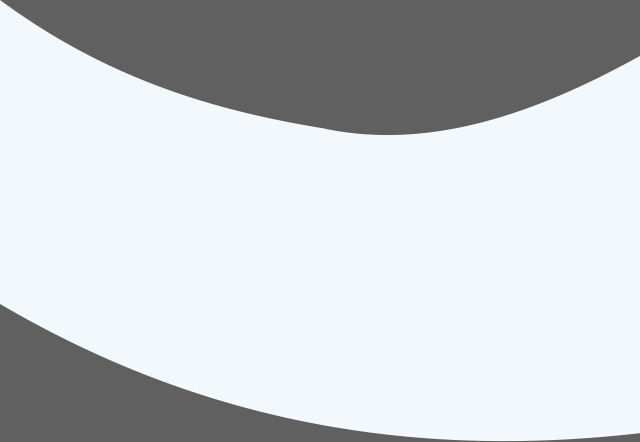
A WebGL 2 fragment shader for this background:

```glsl
#version 300 es
precision highp float;

uniform vec2 u_resolution;
out vec4 fragColor;

// Depth below the top of the canvas, as a fraction of its height
float upperEdge(float x) {
    float u = x / 0.508;
    float d = x - 0.6055;
    float leftSlope = u * (0.543 + u * (-0.332 + u * 0.080));
    float rightBowl = 0.3055 - d * d * (1.419 - 0.681 * d);
    return x < 0.508 ? leftSlope : rightBowl;
}

float lowerEdge(float x) {
    float d = 0.788 - x;
    return 0.998 - d * d * (0.421 + 0.1 * d);
}

// Antialiased step across the zero line of a signed field
float coverage(float field) {
    float pixel = length(vec2(dFdx(field), dFdy(field)));
    return clamp(0.5 + field / max(pixel, 1e-6), 0.0, 1.0);
}

void main() {
    vec2 p = gl_FragCoord.xy / u_resolution;
    float depth = 1.0 - p.y;

    // Pale band between the two sweeping curves
    float belowUpper = coverage(depth - upperEdge(p.x));
    float aboveLower = coverage(lowerEdge(p.x) - depth);

    vec3 charcoal = vec3(0.376);
    vec3 paleBlue = vec3(0.949, 0.973, 0.984);
    fragColor = vec4(mix(charcoal, paleBlue, belowUpper * aboveLower), 1.0);
}
```
